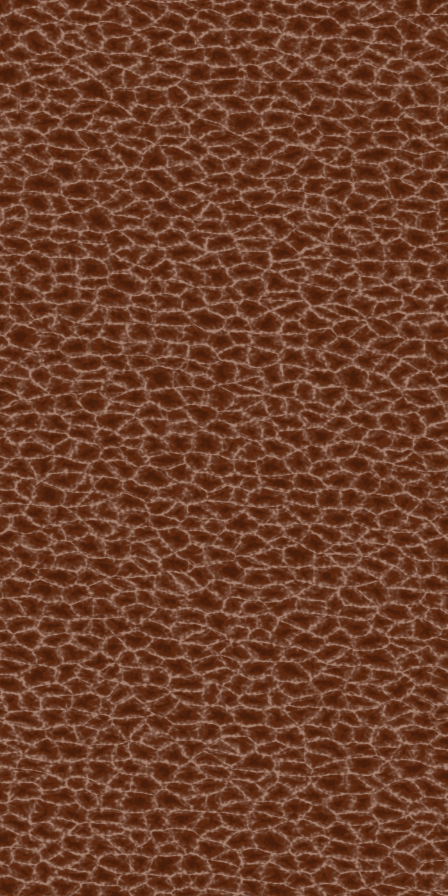
Reproduce this texture procedurally as a WebGL 2 fragment shader.

```glsl
#version 300 es
precision highp float;
// Brown pebbled leather: flat, lens-like grains parted by pale creases.
// Two warped Voronoi layers give creases and wrinkles, noise ridges add slanted
// crossings, fine gradient noise adds pores, then a ramp colours the tone.

#define GRAIN_SIZE vec2(0.059, 0.035)
#define WARP 0.30
#define JITTER 0.80
#define CREASE_WIDTH 0.115
#define WRINKLE_SCALE 1.5
#define WRINKLE_WIDTH 0.11
#define WRINKLE_STRENGTH 0.55
#define RIDGE_WIDTH 0.09
#define RIDGE_STRENGTH 0.50
#define PORE_STRENGTH 0.34
#define TONE_GAIN 1.14

uniform vec2 u_resolution;
out vec4 fragColor;

vec2 hash2(vec2 p) {
    vec3 q = fract(p.xyx * vec3(0.1031, 0.1030, 0.0973));
    q += dot(q, q.yzx + 33.33);
    return fract((q.xx + q.yz) * q.zy);
}

float gradientAt(vec2 corner, vec2 offset) {
    float angle = 6.28319 * hash2(corner + 71.0).x;
    return dot(vec2(cos(angle), sin(angle)), offset);
}

// Gradient noise, roughly -0.7 to 0.7
float noise(vec2 p) {
    vec2 i = floor(p), f = fract(p);
    vec2 u = f * f * f * (f * (f * 6.0 - 15.0) + 10.0);
    vec2 e = vec2(1.0, 0.0);
    return mix(mix(gradientAt(i, f), gradientAt(i + e, f - e), u.x),
               mix(gradientAt(i + e.yx, f - e.yx), gradientAt(i + 1.0, f - 1.0), u.x), u.y);
}

// Jittered site in a brick layout
vec2 site(vec2 cell) {
    vec2 jitter = 0.5 + JITTER * (hash2(cell + 19.0) - 0.5);
    return cell + jitter + vec2(0.5 * mod(cell.y, 2.0) - 0.25, 0.0);
}

// x: distance to the nearest cell edge, yz: direction out across that edge
vec3 cellEdge(vec2 p) {
    vec2 base = floor(p), nearest = vec2(9.0);
    for (int k = 0; k < 25; k++) {
        vec2 r = site(base + vec2(k % 5 - 2, k / 5 - 2)) - p;
        if (dot(r, r) < dot(nearest, nearest)) nearest = r;
    }
    vec3 edge = vec3(9.0, 0.0, 0.0);
    for (int k = 0; k < 25; k++) {
        vec2 r = site(base + vec2(k % 5 - 2, k / 5 - 2)) - p;
        vec2 across = r - nearest;
        if (dot(across, across) > 1e-5) {
            vec2 n = normalize(across);
            float d = dot(0.5 * (r + nearest), n);
            if (d < edge.x) edge = vec3(d, n);
        }
    }
    return edge;
}

// Long thin fold along the zero line of stretched noise
float ridge(vec2 p) {
    return exp(-abs(noise(p)) / RIDGE_WIDTH);
}

// Dark grain tops through dusty mid-browns to pale creases
vec3 leatherRamp(float t) {
    vec3 c = mix(vec3(0.28, 0.115, 0.042), vec3(0.37, 0.16, 0.06), smoothstep(-0.06, 0.22, t));
    c = mix(c, vec3(0.39, 0.22, 0.14), smoothstep(0.32, 0.53, t));
    c = mix(c, vec3(0.46, 0.28, 0.20), smoothstep(0.53, 0.69, t));
    c = mix(c, vec3(0.51, 0.35, 0.28), smoothstep(0.69, 0.82, t));
    return mix(c, vec3(0.65, 0.50, 0.43), smoothstep(0.82, 1.04, t));
}

vec3 leather(vec2 p) {
    // Bent, slightly sheared grain space
    vec2 g = (p + vec2(0.0, 0.06 * p.x)) / GRAIN_SIZE + 40.0;
    g += WARP * vec2(noise(g * 0.7), noise(g * 0.7 + 31.7));
    g += 0.10 * vec2(noise(g * 2.3 + 5.0), noise(g * 2.3 + 57.0));

    // Main creases: strongest when level, wider on the lower flank of a grain
    vec3 edge = cellEdge(g);
    float width = CREASE_WIDTH * (1.0 - 0.4 * edge.z);
    float strength = 0.70 + 0.30 * abs(edge.z) + 0.18 * noise(g * 1.9 + 11.0);
    float crease = clamp(strength, 0.0, 1.0) * exp(-edge.x / width);

    // Finer wrinkles and slanted crossings fade towards the smooth grain tops
    vec2 w = mat2(0.92, 0.39, -0.39, 0.92) * g * WRINKLE_SCALE + 13.0;
    float fade = 1.0 - smoothstep(0.12, 0.46, edge.x);
    float wrinkle = WRINKLE_STRENGTH * fade * exp(-cellEdge(w).x / WRINKLE_WIDTH);
    float rising = ridge(vec2(0.30 * (g.x + g.y), 1.0 * (g.x - g.y)) + 7.0);
    float falling = ridge(vec2(1.0 * (g.x + g.y), 0.30 * (g.x - g.y)) + 91.0);
    float crossing = RIDGE_STRENGTH * fade * max(rising, falling);

    // Fine pores
    float tone = 1.0 - (1.0 - crease) * (1.0 - wrinkle) * (1.0 - crossing);
    tone += PORE_STRENGTH * noise(p * 125.0) * (0.4 + tone);
    return leatherRamp(TONE_GAIN * tone - 0.04);
}

void main() {
    // Four samples per pixel smooth the thin lines
    vec3 sum = vec3(0.0);
    for (int k = 0; k < 4; k++) {
        vec2 shift = 0.5 * vec2(k % 2, k / 2) - 0.25;
        sum += leather((gl_FragCoord.xy + shift) / u_resolution.x);
    }
    fragColor = vec4(0.25 * sum, 1.0);
}
```
